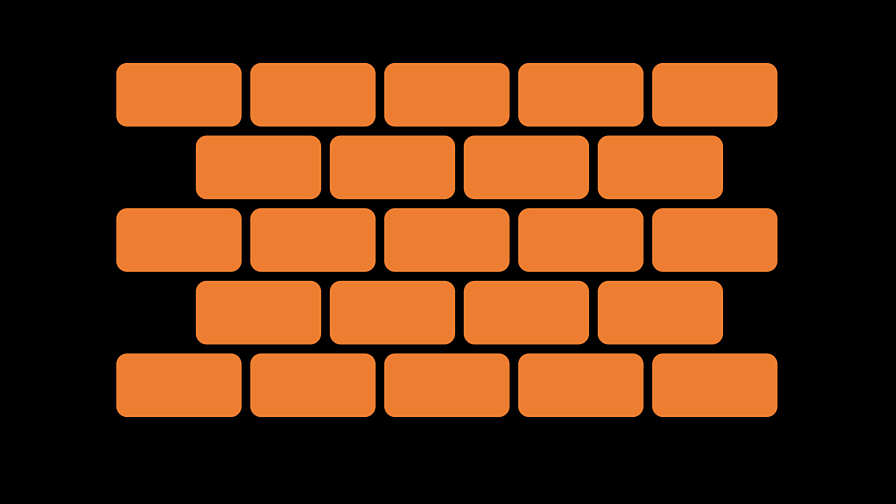
Reproduce this pattern procedurally as a Shadertoy shader.

```glsl
// Draws a staggered block of rounded orange bricks on a black ground.
// Lengths are in canvas heights.
#define ROWS 5.0
#define COLUMNS 5.0
#define FIRST_CENTER vec2(0.3551, 0.2356)
#define PITCH vec2(0.2658, 0.1441)
#define STAGGER 0.1578
#define HALF_SIZE vec2(0.1243, 0.0631)
#define CORNER_RADIUS 0.0215
#define RIM_WIDTH 0.0035
#define BRICK_COLOR vec3(0.93, 0.49, 0.19)
#define RIM_COLOR vec3(0.98, 0.52, 0.20)
#define GROUND_COLOR vec3(0.0)
#define CANVAS_SIZE vec2(16.0 / 9.0, 1.0)

float roundedBox(vec2 p, vec2 halfSize, float radius) {
    vec2 q = abs(p) - halfSize + radius;
    return length(max(q, 0.0)) + min(max(q.x, q.y), 0.0) - radius;
}

// Signed distance to the nearest brick; odd rows are shifted and one shorter.
float brickWall(vec2 p) {
    vec2 local = p - FIRST_CENTER;
    float row = clamp(floor(local.y / PITCH.y + 0.5), 0.0, ROWS - 1.0);
    float odd = mod(row, 2.0);
    local.x -= odd * STAGGER;
    float column = clamp(floor(local.x / PITCH.x + 0.5), 0.0, COLUMNS - 1.0 - odd);
    return roundedBox(local - vec2(column, row) * PITCH, HALF_SIZE, CORNER_RADIUS);
}

void mainImage(out vec4 fragColor, in vec2 fragCoord) {
    vec2 p = fragCoord / iResolution.xy * CANVAS_SIZE;
    float pixel = CANVAS_SIZE.y / iResolution.y;
    float d = brickWall(p);

    // Faintly lighter rim inside each brick
    float rim = smoothstep(-0.5 * pixel, 0.5 * pixel, d + RIM_WIDTH);
    vec3 brick = mix(BRICK_COLOR, RIM_COLOR, rim);

    // Smooth outer edge
    float coverage = clamp(0.5 - d / pixel, 0.0, 1.0);
    fragColor = vec4(mix(GROUND_COLOR, brick, coverage), 1.0);
}
```
